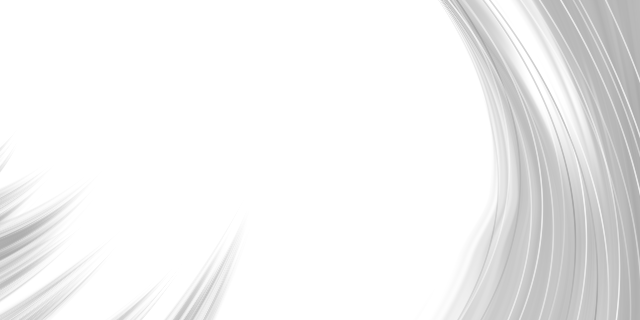
Give the GLSL for this background, as a WebGL 1 fragment shader.

```glsl
precision highp float;
// Silvery brushed hair strokes: a tall sweep on the right, feathery plumes lower left.

uniform vec2 u_resolution;

#define STRANDS 18
#define STRAND_WIDTH 0.0012
#define SWEEP_DEPTH 0.235
#define OUTER_DEPTH 0.065
#define STREAK_CONTRAST 0.17
#define PLUME_DARK 0.66
#define PLUME_LIGHT 0.93

float hash(vec2 p) {
  return fract(sin(dot(p, vec2(127.1, 311.7))) * 43758.5453);
}

float noise(vec2 p) {
  vec2 i = floor(p), f = fract(p);
  f = f * f * (3.0 - 2.0 * f);
  float low = mix(hash(i), hash(i + vec2(1.0, 0.0)), f.x);
  float high = mix(hash(i + vec2(0.0, 1.0)), hash(i + vec2(1.0, 1.0)), f.x);
  return mix(low, high, f.y);
}

// Long fibres: fine across, slow along; result lies in 0..1
float fibres(float across, float along) {
  float sum = 0.0, weight = 0.5, freq = 4.0;
  for (int i = 0; i < 4; i++) {
    sum += weight * noise(vec2(across * freq, along * 2.0 + freq));
    freq *= 2.1;
    weight *= 0.62;
  }
  return sum / 1.12;
}

// Position across the sweep: 0 inner edge, 1 middle ridge, 2 outer ridge
float sweepCoord(vec2 p) {
  float y = p.y;
  float inner = 1.53 - 0.65 * (y - 0.5) * (y - 0.5)
              - 0.05 * (1.0 - smoothstep(0.2, 0.4, y));
  float middle = 1.76 - 0.63 * (y - 0.25) * (y - 0.25);
  float outer = 1.99 - 0.19 * y * y;
  if (p.x < middle) return (p.x - inner) / (middle - inner);
  return 1.0 + (p.x - middle) / (outer - middle);
}

// Darkness of the right-hand sweep
float sweepDepth(vec2 p) {
  float s = sweepCoord(p);
  float streak = fibres(s * 1.6, p.y);
  float ragged = s + 0.3 * (noise(vec2(s * 22.0, p.y * 3.0)) - 0.5);
  float cover = smoothstep(-0.05, 0.6, ragged);
  float gleam = smoothstep(0.95, 1.3, ragged) * (1.0 - smoothstep(1.45, 1.9, ragged));
  gleam *= smoothstep(0.22, 0.72, p.y);
  float depth = SWEEP_DEPTH + OUTER_DEPTH * smoothstep(1.4, 2.1, s);
  depth += STREAK_CONTRAST * (streak - 0.5);
  return max(depth, 0.0) * cover * (1.0 - gleam);
}

// Thin bright and dark arcs following the sweep
float drawStrands(float tone, vec2 p, float pixel) {
  float cover = smoothstep(0.0, 0.3, sweepCoord(p));
  for (int i = 0; i < STRANDS; i++) {
    float id = float(i);
    float f = (id + 0.5) / float(STRANDS);
    float jitter = hash(vec2(id, 3.0)) - 0.5;
    float rise = p.y - mix(0.5, -0.1, f) - 0.12 * jitter;
    float bend = mix(0.7, 0.22, f);
    float x = mix(1.54, 2.16, f) - bend * rise * rise;
    float slope = 2.0 * bend * rise;
    float d = abs(p.x - x) / sqrt(1.0 + slope * slope);
    float line = 1.0 - smoothstep(STRAND_WIDTH * 0.5, STRAND_WIDTH + pixel, d);
    float fade = 0.3 + 0.7 * noise(vec2(p.y * 3.0, id * 7.0));
    float shade = mix(0.62, 1.0, step(0.25, hash(vec2(id, 9.0))));
    tone = mix(tone, shade, line * fade * cover * 0.8);
  }
  return tone;
}

// A bowed plume of fibres that narrows and frays towards its tip
float drawPlume(float tone, vec2 p, vec2 root, vec2 tip, float width, float bow, float ink) {
  vec2 axis = tip - root;
  float size = length(axis);
  vec2 dir = axis / size;
  vec2 q = p - root;
  float t = dot(q, dir) / size;
  float v = dot(q, vec2(dir.y, -dir.x)) - bow * 4.0 * t * (1.0 - t);
  float across = v / (width * mix(1.0, 0.22, clamp(t, 0.0, 1.0)));
  float seed = root.x * 31.0 + tip.y * 17.0;
  float streak = fibres(across * 1.3 + seed, t);
  float fray = noise(vec2(across * 7.0 + seed, 1.0));
  float body = 1.0 - smoothstep(0.5, 1.05, abs(across) + 0.3 * (fray - 0.5));
  float reach = 1.0 - smoothstep(0.5, 1.0, t + 0.32 * fray);
  float shade = mix(PLUME_DARK, PLUME_LIGHT, smoothstep(0.25, 0.8, streak));
  return mix(tone, shade, body * reach * ink);
}

void main() {
  vec2 p = gl_FragCoord.xy / u_resolution.y;
  p.x *= 2.0 * u_resolution.y / u_resolution.x;
  float pixel = 1.0 / u_resolution.y;

  // Right sweep
  float tone = 1.0 - sweepDepth(p);
  tone = drawStrands(tone, p, pixel);

  // Left plumes, from back to front
  tone = drawPlume(tone, p, vec2(-0.20, 0.36), vec2(0.07, 0.60), 0.07, 0.03, 0.6);
  tone = drawPlume(tone, p, vec2(-0.28, 0.24), vec2(0.19, 0.50), 0.11, 0.04, 0.9);
  tone = drawPlume(tone, p, vec2(-0.26, 0.02), vec2(0.28, 0.32), 0.11, 0.03, 0.75);
  tone = drawPlume(tone, p, vec2(-0.24, 0.14), vec2(0.34, 0.48), 0.12, 0.06, 0.95);
  tone = drawPlume(tone, p, vec2(-0.08, -0.10), vec2(0.40, 0.29), 0.08, 0.02, 0.65);
  tone = drawPlume(tone, p, vec2(0.22, -0.14), vec2(0.58, 0.20), 0.06, 0.02, 0.55);
  tone = drawPlume(tone, p, vec2(0.50, -0.15), vec2(0.80, 0.41), 0.09, 0.02, 0.75);

  gl_FragColor = vec4(vec3(clamp(tone, 0.0, 1.0)), 1.0);
}
```
